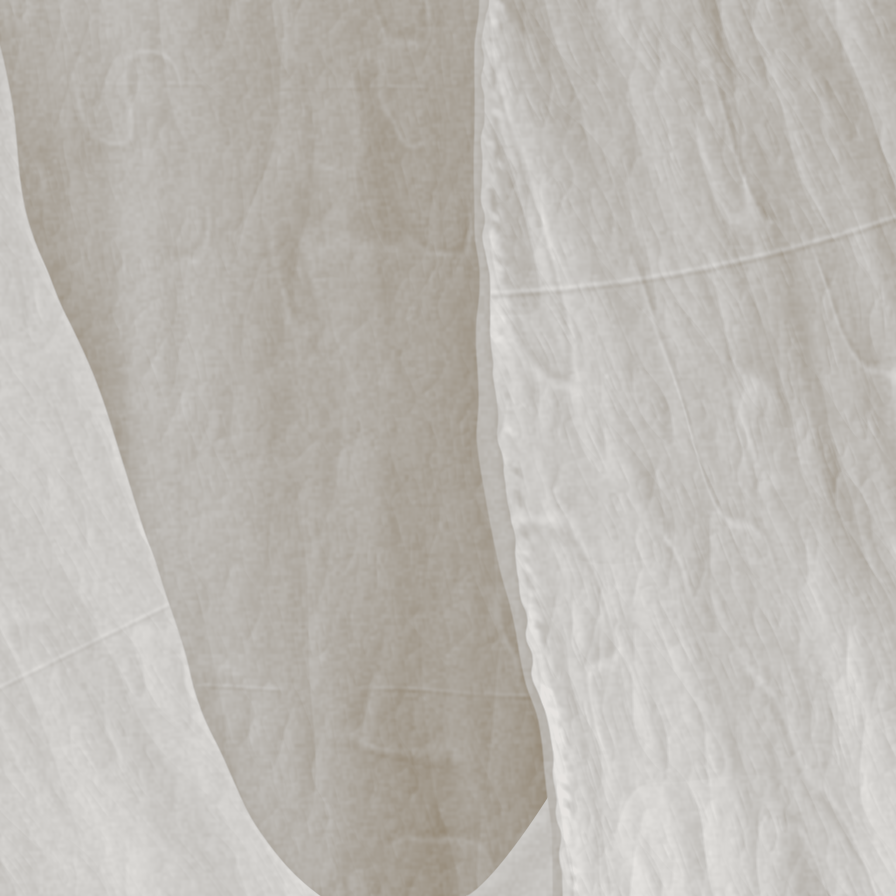
Give the GLSL for this texture, as a WebGL 1 fragment shader.

```glsl
precision highp float;
// Draped white linen: a shaded back sheet behind two lighter hanging panels.
// Panel outlines are curves in y; wrinkles are lit slopes of folded noise,
// with soft folds, creases, seams, a stitched hem and a fine weave on top.
uniform vec2 u_resolution;

float hash(vec2 cell) {
  vec3 v = fract(cell.xyx * vec3(0.1031, 0.1030, 0.0973));
  v += dot(v, v.yzx + 33.33);
  return fract((v.x + v.y) * v.z);
}

float noise(vec2 p) {
  vec2 i = floor(p), f = fract(p);
  f = f * f * f * (f * (f * 6.0 - 15.0) + 10.0);
  float low = mix(hash(i), hash(i + vec2(1.0, 0.0)), f.x);
  float high = mix(hash(i + vec2(0.0, 1.0)), hash(i + 1.0), f.x);
  return mix(low, high, f.y);
}

float gauss(float d, float width) {
  return exp(-d * d / (width * width));
}

float cover(float d) {
  return smoothstep(-0.0015, 0.0015, d);
}

// Height of crumpled cloth: folded noise octaves that turn as they shrink.
float crumple(vec2 p) {
  float height = 0.0, amount = 1.0;
  for (int i = 0; i < 5; i++) {
    height += amount * abs(noise(p) - 0.5);
    p = mat2(0.94, 0.34, -0.34, 0.94) * p * 1.85 + 17.3;
    amount *= 0.52;
  }
  return height;
}

// Slope of the crumpled height, lit from the upper left.
float wrinkles(vec2 p, float slant, vec2 stretch) {
  vec2 q = vec2(p.x + slant * p.y, p.y);
  q += 0.03 * vec2(noise(p * 7.0), noise(p * 7.0 + 40.0));
  vec2 toLight = vec2(0.0026, -0.0020);
  return (crumple((q + toLight) * stretch) - crumple(q * stretch)) / 0.0033;
}

// Scattered short creases along noise contours: a lit line beside a dark one.
float creases(vec2 p, float slant, vec2 stretch) {
  vec2 q = vec2(p.x + slant * p.y, p.y) * stretch;
  float line = noise(q) - 0.5 + 0.12 * (noise(q * 3.0) - 0.5);
  float mask = smoothstep(0.45, 0.75, noise(q * 0.8 + 31.0));
  return mask * (gauss(line, 0.05) - 0.8 * gauss(line - 0.10, 0.07));
}

// Broad soft folds running down the cloth.
float folds(vec2 p, float slant, float count) {
  return noise(vec2((p.x + slant * p.y) * count, p.y * 1.6 + count)) - 0.5;
}

// Raised seam: a lit ridge with a thin shadow below.
float seam(float d, float width) {
  return gauss(d, width) - 0.8 * gauss(d + 1.8 * width, width);
}

float leftEdge(float y) {
  float wobble = 0.006 * (noise(vec2(y * 14.0, 5.0)) - 0.5);
  return 0.3 * (0.95 - y) + 0.075 * exp(-y / 0.07)
    - 0.03 * gauss(y - 0.75, 0.12) + wobble;
}

float rightEdge(float y) {
  float wobble = 0.010 * (noise(vec2(y * 16.0, 9.0)) - 0.5);
  return 0.533 + 0.08 * (1.0 - smoothstep(0.05, 0.58, y)) + wobble;
}

float backTone(vec2 p, float leftGap, float rightGap) {
  float sway = 0.08 * (noise(p * vec2(5.0, 3.0)) - 0.5);
  float tone = 0.709 - 0.036 * smoothstep(0.27, 0.42, p.x + sway);
  tone += 0.03 * gauss(p.x - 0.29 + 0.16 * p.y + sway, 0.07);
  tone -= 0.032 * (1.0 - smoothstep(0.02, 0.5, p.y)) * smoothstep(0.2, 0.4, p.x);
  tone += 0.05 * folds(p, 0.03, 15.0) + 0.03 * folds(p, 0.06, 38.0);
  tone += 0.0014 * wrinkles(p, 0.08, vec2(9.0, 5.0));
  tone += 0.024 * creases(p, 0.2, vec2(17.0, 9.0));
  float broken = smoothstep(0.25, 0.65, noise(p * vec2(11.0, 5.0)));
  float bend = 0.008 * noise(p * vec2(9.0, 2.0));
  tone += 0.022 * broken * seam(p.y - 0.237 + 0.02 * (p.x - 0.25) + bend, 0.0022);
  tone += 0.012 * broken * seam(p.y - 0.915 + 0.02 * p.x + bend, 0.0022);
  return tone - 0.035 * exp(-leftGap / 0.025) - 0.022 * exp(-rightGap / 0.02);
}

float leftTone(vec2 p, float inset) {
  float tone = 0.815 - 0.055 * p.y + 0.06 * folds(p, 0.45, 13.0);
  tone += 0.0017 * wrinkles(p, 0.5, vec2(9.0, 4.0));
  tone += 0.022 * creases(p, 0.5, vec2(16.0, 8.0));
  tone += 0.03 * seam(p.y - 0.234 - 0.49 * p.x, 0.0025);
  return tone + 0.022 * gauss(inset - 0.003, 0.004);
}

float rightTone(vec2 p, float inset) {
  float dx = p.x - 0.553;
  float tone = 0.795 - 0.055 * p.y - 0.03 * smoothstep(0.75, 1.0, p.x) * p.y;
  tone += 0.09 * folds(p, 0.3, 17.0) + 0.06 * folds(p, 0.25, 42.0);
  tone += 0.0025 * wrinkles(p, 0.32, vec2(10.0, 3.8));
  tone += 0.036 * creases(p, 0.3, vec2(20.0, 6.0));
  tone += 0.045 * seam(p.y - 0.674 - 0.044 * dx - 0.327 * dx * dx, 0.0028);
  // Bright hem, crumpled by an uneven row of stitches.
  tone += 0.06 * gauss(inset - 0.008, 0.014);
  float pucker = noise(vec2(p.y * 110.0 + inset * 60.0, inset * 90.0));
  return tone - 0.11 * (pucker - 0.25) * gauss(inset - 0.014, 0.008);
}

// Shadows turn warmer, highlights stay nearly neutral.
vec3 linen(float tone) {
  float shade = max(0.83 - tone, 0.0);
  float warmth = 0.02 + 1.66 * shade * shade;
  return vec3(tone, tone - 0.4 * warmth, tone - warmth);
}

void main() {
  vec2 p = gl_FragCoord.xy / u_resolution;
  float leftInset = leftEdge(p.y) - p.x;
  float stripInset = p.x - rightEdge(p.y);
  float hemWidth = 0.009 + 0.017 * gauss(p.y - 0.47, 0.15);
  float hemInset = stripInset - hemWidth - 0.005 * (noise(vec2(p.y * 45.0, 1.0)) - 0.5);
  float tone = backTone(p, max(-leftInset, 0.0), max(-stripInset, 0.0));

  // Small turned-up corner at the foot of the hollow.
  float cornerTop = 0.1 * pow(max(p.x - 0.52, 0.0) / 0.085, 1.3);
  float corner = cover(cornerTop - p.y) * step(0.52, p.x);
  tone = mix(tone, 0.785 + 0.06 * folds(p, -0.8, 25.0), corner);

  tone = mix(tone, leftTone(p, leftInset), cover(leftInset));
  float strip = 0.75 + 0.05 * folds(p, 0.1, 50.0) - 0.04 * exp(min(hemInset, 0.0) / 0.004);
  tone = mix(tone, strip, cover(stripInset));
  tone = mix(tone, rightTone(p, hemInset), cover(hemInset));

  // Fine woven grain.
  float weave = noise(p * vec2(260.0, 150.0)) + noise(p * vec2(130.0, 250.0) + 60.0) - 1.0;
  tone += 0.021 * weave;
  gl_FragColor = vec4(linen(clamp(tone, 0.55, 0.9)), 1.0);
}
```
